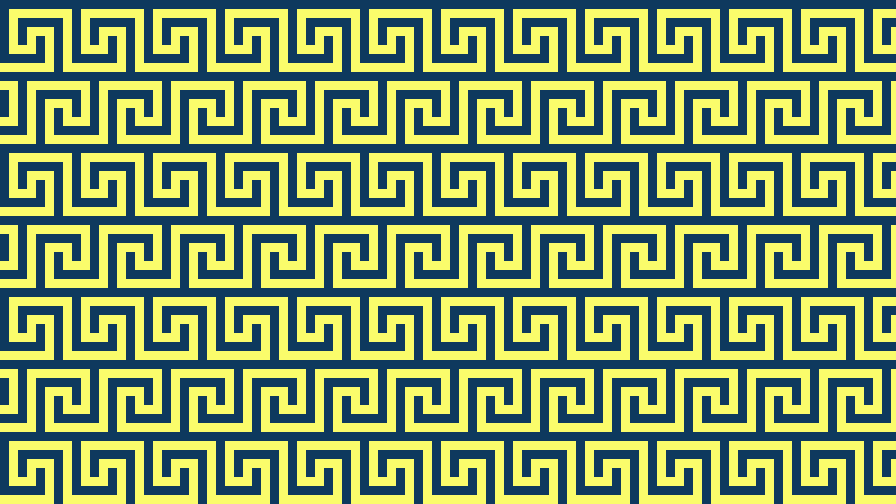
Write a WebGL 2 fragment shader that draws this pattern.

```glsl
#version 300 es
precision highp float;
// Seven bands of a continuous Greek key in yellow on navy, every other band mirrored.
// Each key is a union of square-ended bars on an 8 x 8 unit cell; the half-turn
// symmetry of the key supplies the second half of the spiral.
uniform vec2 u_resolution;
out vec4 outColor;

// Signed distance to a one-unit-thick bar between two unit centres, repeating in x
float bar(vec2 p, vec2 a, vec2 b) {
    vec2 d = p - 0.5 * (a + b);
    d.x = mod(d.x + 4.0, 8.0) - 4.0;
    d = abs(d) - 0.5 * abs(b - a) - 0.5;
    return max(d.x, d.y);
}

// Half of the key: tall upright, top bar, side, hook and centre
float halfKey(vec2 p) {
    float d = bar(p, vec2(4.0, -3.0), vec2(4.0, 3.0));
    d = min(d, bar(p, vec2(-2.0, -3.0), vec2(4.0, -3.0)));
    d = min(d, bar(p, vec2(-2.0, -3.0), vec2(-2.0, 1.0)));
    d = min(d, bar(p, vec2(-2.0, 1.0), vec2(0.0, 1.0)));
    return min(d, bar(p, vec2(0.0, -1.0), vec2(0.0, 1.0)));
}

void main() {
    // 56 units over the height, measured down from the top, centred on whole numbers
    float unitsPerPixel = 56.0 / u_resolution.y;
    vec2 grid = vec2(gl_FragCoord.x, u_resolution.y - gl_FragCoord.y) * unitsPerPixel - 0.5;

    // Even bands run forward, odd bands are mirrored and shifted
    float band = floor(grid.y / 8.0);
    bool mirrored = mod(band, 2.0) > 0.5;
    vec2 p = vec2(mirrored ? -1.0 - grid.x : grid.x - 11.0, grid.y - 8.0 * band - 4.0);

    float key = min(halfKey(p), halfKey(-p));
    float coverage = clamp(0.5 - key / unitsPerPixel, 0.0, 1.0);

    vec3 navy = vec3(0.055, 0.225, 0.37);
    vec3 yellow = vec3(0.98, 0.99, 0.42);
    outColor = vec4(mix(navy, yellow, coverage), 1.0);
}
```
